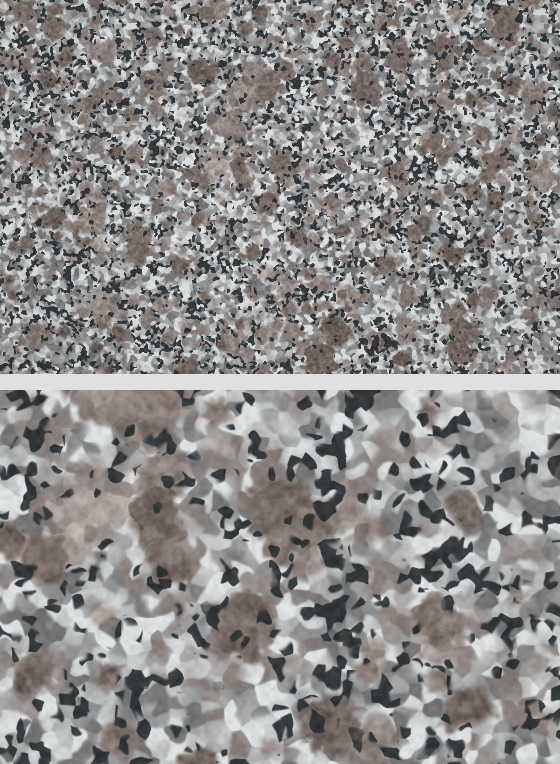
Top, the full canvas; bottom, a detail of the centre.
Write a Shadertoy shader that draws this texture.

```glsl
// Polished granite: a ground of white and grey crystals, scattered blunt
// brown feldspar pebbles in two sizes, and fine clumps of near-black mica.
// Crystals are soft Voronoi cells; pebbles are warped, rotated round boxes.

#define CRYSTAL_DENSITY 80.0
#define MICA_DENSITY 112.0
#define MICA_AMOUNT 0.42
#define LARGE_PEBBLES 11.5
#define SMALL_PEBBLES 21.0
#define CELL_SHARPNESS 10.0
#define WHITE vec3(0.85, 0.865, 0.865)
#define GREY vec3(0.45, 0.45, 0.455)
#define BROWN vec3(0.40, 0.345, 0.32)
#define PINK vec3(0.57, 0.505, 0.475)
#define MICA vec3(0.16, 0.18, 0.19)

vec2 hash2(vec2 p) {
    vec3 q = fract(p.xyx * vec3(0.1031, 0.1030, 0.0973));
    q += dot(q, q.yzx + 33.33);
    return fract((q.xx + q.yz) * q.zy);
}

float noise(vec2 p) {
    vec2 i = floor(p), f = fract(p);
    f = f * f * (3.0 - 2.0 * f);
    float low = mix(hash2(i).x, hash2(i + vec2(1, 0)).x, f.x);
    float high = mix(hash2(i + vec2(0, 1)).x, hash2(i + vec2(1, 1)).x, f.x);
    return mix(low, high, f.y);
}

float fbm(vec2 p) {
    return 0.55 * noise(p) + 0.3 * noise(p * 2.1 + 17.0) + 0.15 * noise(p * 4.3 + 41.0);
}

// Soft Voronoi: x = blended cell tone, y = share of cells chosen by chance
vec2 crystals(vec2 p, float chance) {
    vec2 base = floor(p), sum = vec2(0.0);
    float total = 0.0;
    for (int y = -1; y <= 1; y++)
    for (int x = -1; x <= 1; x++) {
        vec2 cell = base + vec2(x, y);
        vec2 d = cell + hash2(cell) - p;
        vec2 trait = hash2(cell + 71.3);
        float weight = exp(-CELL_SHARPNESS * dot(d, d)) + 1e-7;
        float chosen = smoothstep(-0.04, 0.04, chance - trait.y);
        sum += weight * vec2(trait.x, chosen);
        total += weight;
    }
    return sum / total;
}

// Scattered pebbles: x = coverage, y = random tint of the covering pebble
vec2 pebbles(vec2 p, float density, float chance, float seed) {
    vec2 q = p * density + seed;
    vec2 base = floor(q), best = vec2(0.0);
    float wobble = 0.34 * (fbm(p * 50.0 + seed) - 0.5);
    float soft = 0.005 * density;
    for (int y = -1; y <= 1; y++)
    for (int x = -1; x <= 1; x++) {
        vec2 cell = base + vec2(x, y);
        vec2 trait = hash2(cell + 13.7), shape = hash2(cell + 57.1);
        if (trait.x > chance) continue;
        vec2 d = q - cell - 0.1 - 0.8 * hash2(cell);
        float angle = 6.2832 * shape.x, c = cos(angle), s = sin(angle);
        d = mat2(c, -s, s, c) * d;
        d.x *= mix(0.72, 1.2, shape.y);
        float dist = mix(length(d), max(abs(d.x), abs(d.y)), 0.6);
        float radius = mix(0.20, 0.42, fract(shape.y * 7.0 + trait.x * 5.0));
        float cover = 1.0 - smoothstep(-soft, soft, dist + wobble - radius);
        cover *= mix(1.0, 0.6, trait.y * trait.y);
        if (cover > best.x) best = vec2(cover, trait.y);
    }
    return best;
}

void mainImage(out vec4 fragColor, in vec2 fragCoord) {
    vec2 p = fragCoord / iResolution.y;
    vec2 warp = vec2(noise(p * 85.0), noise(p * 85.0 + 29.0)) - 0.5;
    vec2 w = p + 0.008 * warp;

    // White to grey crystal ground with faint warm patches
    float tone = crystals(w * CRYSTAL_DENSITY, 0.0).x - 0.5;
    tone = 0.5 + 1.35 * tone + 0.5 * (noise(p * 55.0 + 5.0) - 0.5);
    tone = clamp(tone, 0.0, 1.0);
    vec3 color = mix(GREY, WHITE, tone);
    float warmth = smoothstep(0.5, 0.75, noise(p * 26.0 + 90.0)) * (1.0 - tone);
    color = mix(color, PINK, 0.6 * warmth);

    // Brown pebbles, mottled inside
    vec2 large = pebbles(p, LARGE_PEBBLES, 0.42, 3.0);
    vec2 small = pebbles(p, SMALL_PEBBLES, 0.30, 47.0);
    vec2 pebble = large.x > small.x ? large : small;
    float mottle = fbm(p * 120.0 + 8.0) - 0.5;
    vec3 stone = mix(BROWN, PINK, pebble.y) + 0.28 * mottle;
    color = mix(color, stone, 0.9 * pebble.x);

    // Dark mica in small clumps, mostly outside the pebbles
    float clump = smoothstep(0.25, 0.85, noise(p * 44.0 + 63.0));
    float chance = MICA_AMOUNT * clump * mix(1.0, 0.25, pebble.x) + 0.02;
    float mica = crystals(w * MICA_DENSITY + 211.0, chance).y;
    color = mix(color, MICA, 0.92 * smoothstep(0.05, 0.95, mica));

    // Fine surface grain and slight fall-off of light to the corners
    color += 0.07 * (noise(p * 240.0) - 0.5);
    vec2 fromCenter = fragCoord / iResolution.xy - 0.5;
    color *= 1.01 - 0.12 * dot(fromCenter, fromCenter);
    fragColor = vec4(clamp(color, 0.0, 1.0), 1.0);
}
```
